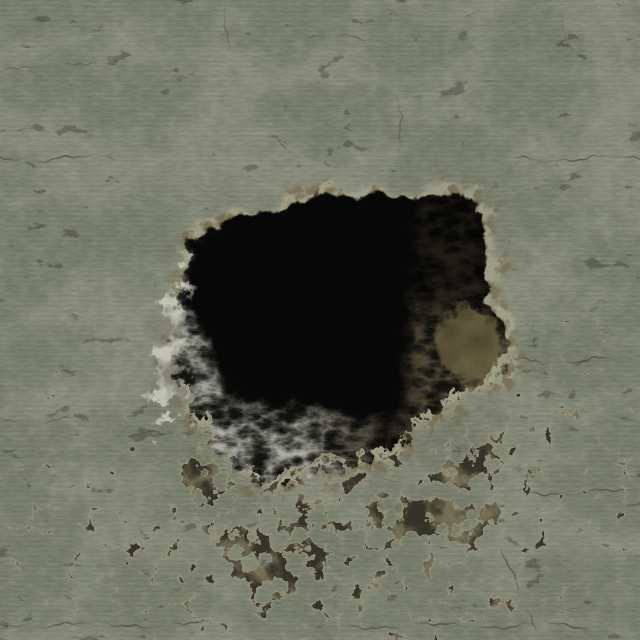
A three.js fragment shader for this texture:

```glsl
// A ragged hole broken through a grey-green plaster wall, with cracks and chipped patches.
varying vec2 vUv;

float hash(vec2 c) {
  return fract(sin(dot(c, vec2(127.1, 311.7))) * 43758.5);
}

// Cellular noise: distance to the nearest scattered point
float cells(vec2 p) {
  vec2 base = floor(p);
  float nearest = 1.0;
  for (int i = -1; i <= 1; i++) {
    for (int j = -1; j <= 1; j++) {
      vec2 c = base + vec2(float(i), float(j));
      nearest = min(nearest, length(c + vec2(hash(c), hash(c + 57.0)) - p));
    }
  }
  return nearest;
}

// Layered cellular noise, centred near 0.45
float grit(vec2 p) {
  float sum = 0.0, weight = 0.53;
  for (int i = 0; i < 4; i++) {
    sum += weight * cells(p);
    p = mat2(1.6, 1.2, -1.2, 1.6) * p + 7.3;
    weight *= 0.5;
  }
  return sum;
}

// Signed distance to the line a-b, positive on its left
float side(vec2 p, vec2 a, vec2 b) {
  vec2 d = normalize(b - a);
  return dot(p - a, vec2(-d.y, d.x));
}

// Tilted ellipse: 1 at its centre, 0 on its border
float blob(vec2 p, vec2 centre, vec2 radii, float tilt) {
  p -= centre;
  float c = cos(tilt), s = sin(tilt);
  return 1.0 - length(vec2(c * p.x + s * p.y, c * p.y - s * p.x) / radii);
}

// Thin wandering crack between two ends
float crack(float along, float across, float from, float to) {
  across += 0.004 * sin(along * 37.0 + from * 9.0) + 0.002 * sin(along * 113.0) + 0.001 * sin(along * 290.0);
  float line = 1.0 - smoothstep(0.0004, 0.0022, abs(across));
  float ends = smoothstep(from, from + 0.02, along) * (1.0 - smoothstep(to - 0.02, to, along));
  return line * ends * (0.55 + 0.45 * sin(along * 61.0 + from * 90.0));
}

void main() {
  vec2 p = vUv;
  float fine = grit(p * 34.0), rough = grit(p * 17.0 + 4.0);
  vec2 q = p + 0.003 * sin(p.yx * 61.0) + 0.002 * sin(p.yx * 143.0 + 2.0);

  // Painted wall with fine horizontal brushing
  vec3 color = mix(vec3(0.475, 0.495, 0.425), vec3(0.53, 0.543, 0.473), smoothstep(0.3, 0.65, grit(p * vec2(5.0, 8.0))));
  color += 0.010 * sin(p.y * 804.0) + 0.05 * (cells(p * vec2(60.0, 260.0)) - 0.45) + 0.07 * (fine - 0.45);
  float scuffs = smoothstep(0.62, 0.72, grit(p * vec2(18.0, 34.0) + 11.0));
  color *= 1.0 - 0.22 * scuffs;

  // Cracks, level then upright
  float cracks = crack(p.x, p.y - 0.753, -0.05, 0.19) + crack(p.x, p.y - 0.752, 0.80, 1.05);
  cracks += crack(p.x, p.y - 0.437, 0.79, 0.99) + crack(p.x, p.y - 0.231, 0.77, 1.05);
  cracks += crack(p.x, p.y - 0.022, 0.53, 0.93) + crack(p.x, p.y - 0.024, -0.05, 0.34);
  cracks += 0.7 * crack(p.x, p.y - 0.94, 0.47, 0.58) + crack(p.x, p.y + 0.8 * p.x - 1.13, 0.425, 0.46);
  cracks += 0.6 * crack(p.x, p.y - 0.345, -0.05, 0.12) + 0.6 * crack(p.x, p.y - 0.897, 0.0, 0.16);
  cracks += crack(p.y, p.x - 0.85 + 0.5 * p.y, 0.01, 0.15) + 0.6 * crack(p.y, p.x - 0.622, 0.73, 0.87);
  cracks += 0.5 * crack(p.y, p.x - 0.352, 0.91, 1.05) + 0.4 * crack(p.y, p.x - 0.88, 0.92, 1.05);
  color = mix(color, vec3(0.27, 0.27, 0.23), 0.65 * clamp(cracks, 0.0, 1.0));

  // Chipped paint below the hole
  float chips = max(blob(p, vec2(0.735, 0.27), vec2(0.075, 0.029), 0.45), blob(p, vec2(0.685, 0.19), vec2(0.10, 0.036), -0.1));
  chips = max(chips, max(blob(p, vec2(0.375, 0.155), vec2(0.065, 0.027), -0.5), blob(p, vec2(0.415, 0.105), vec2(0.055, 0.035), 0.2)));
  chips = max(chips, max(blob(p, vec2(0.475, 0.145), vec2(0.032, 0.018), 0.3), blob(p, vec2(0.318, 0.25), vec2(0.03, 0.05), 0.2)));
  chips = max(chips, 0.35 * blob(p, vec2(0.53, 0.19), vec2(0.31, 0.17), 0.1) - 0.22);
  chips += 2.8 * (fine - 0.45);
  color = mix(color, vec3(0.59, 0.57, 0.47), 0.65 * smoothstep(0.05, 0.2, chips));
  vec3 exposed = mix(vec3(0.17, 0.16, 0.12), vec3(0.44, 0.42, 0.32), smoothstep(0.3, 0.6, rough));
  color = mix(color, exposed, 0.9 * smoothstep(0.24, 0.42, chips));

  // Hole outline: convex sides joined with a bulging stone
  float hole = max(side(q, vec2(0.29, 0.62), vec2(0.36, 0.655)), side(q, vec2(0.36, 0.655), vec2(0.50, 0.693)));
  hole = max(hole, max(side(q, vec2(0.50, 0.695), vec2(0.735, 0.692)), side(q, vec2(0.73, 0.695), vec2(0.757, 0.665))));
  hole = max(hole, max(side(q, vec2(0.755, 0.665), vec2(0.768, 0.45)), side(q, vec2(0.77, 0.43), vec2(0.68, 0.36))));
  hole = max(hole, max(side(q, vec2(0.68, 0.36), vec2(0.60, 0.295)), side(q, vec2(0.60, 0.295), vec2(0.42, 0.252))));
  hole = max(hole, max(side(q, vec2(0.42, 0.252), vec2(0.365, 0.27)), side(q, vec2(0.365, 0.27), vec2(0.27, 0.42))));
  hole = max(hole, side(q, vec2(0.27, 0.42), vec2(0.295, 0.62)));
  float stone = blob(q, vec2(0.732, 0.462), vec2(0.059, 0.066), 0.3) + 0.5 * (fine - 0.45);
  hole = min(hole, -0.06 * stone);
  hole += (fine - 0.45) * mix(0.09, 0.02, smoothstep(0.35, 0.6, p.y));

  // Pale broken rim and the white plaster at the left
  float rim = 1.0 - smoothstep(0.003, 0.022, hole + 0.07 * (rough - 0.45));
  color = mix(color, mix(vec3(0.47, 0.42, 0.31), vec3(0.65, 0.64, 0.54), smoothstep(0.32, 0.5, fine)), 0.75 * rim);
  float plaster = blob(p, vec2(0.268, 0.455), vec2(0.135, 0.032), 1.42) + 2.2 * (fine - 0.45);
  vec3 white = mix(vec3(0.5, 0.5, 0.45), vec3(0.80, 0.80, 0.74), smoothstep(0.3, 0.55, rough));

  // Rubble: grey at the left, brown at the right, lost in shade above
  float core = max(side(q, vec2(0.615, 0.357), vec2(0.37, 0.38)), side(q, vec2(0.37, 0.38), vec2(0.30, 0.53)));
  core = max(core, max(side(q, vec2(0.30, 0.53), vec2(0.305, 0.62)), side(q, vec2(0.305, 0.62), vec2(0.37, 0.655))));
  core = max(core, side(q, vec2(0.645, 0.69), vec2(0.615, 0.357))) + 0.03 * (fine - 0.45);
  float right = smoothstep(0.46, 0.64, p.x);
  float lump = smoothstep(0.25, 0.64, 0.5 * (rough + grit(mat2(24.0, 14.0, -30.0, 50.0) * p)));
  vec3 rubble = mix(vec3(0.07, 0.07, 0.06), mix(vec3(0.68, 0.68, 0.64), vec3(0.46, 0.41, 0.31), right), lump);
  float shade = smoothstep(0.40, 0.57, p.y) * smoothstep(0.5, 0.62, p.x);
  rubble *= mix(1.0, 0.28, max(shade, 0.75 * right * (1.0 - smoothstep(0.62, 0.70, p.x))));
  rubble = mix(rubble, vec3(0.37, 0.34, 0.23) * (0.75 + 0.5 * rough), smoothstep(0.0, 0.25, stone));
  vec3 inside = mix(vec3(0.025, 0.028, 0.022), rubble, smoothstep(-0.004, 0.028, core));

  color = mix(color, inside, 1.0 - smoothstep(-0.003, 0.003, hole));
  color = mix(color, white, 0.85 * smoothstep(0.1, 0.35, plaster) * smoothstep(-0.025, 0.0, hole));
  gl_FragColor = vec4(color, 1.0);
}
```
